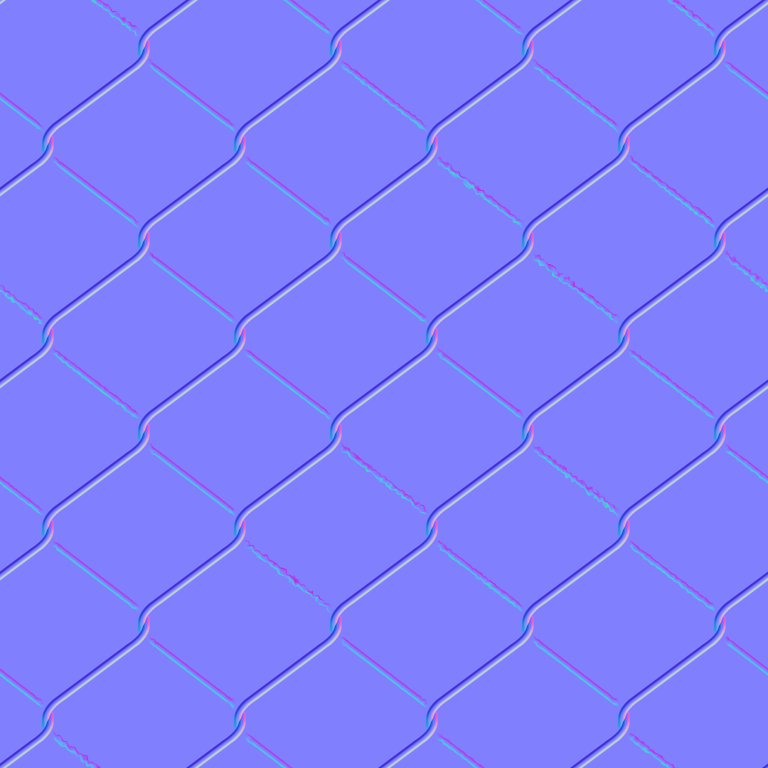
A three.js fragment shader for this texture map:

```glsl
varying vec2 vUv;

const float REPEATS = 4.0;          // mesh cells across and up
const float FRONT_RADIUS = 0.0225;  // lengths below are in cells
const float FRONT_RISE = 1.34;      // run over rise of the straight part
const float HOOK_REACH = 0.262;     // sideways reach of the hooked end
const float HOOK_BEND = 0.07;
const float HOOK_END = 0.30;
const float HOOK_TILT = 0.25;
const float FRONT_STEEPNESS = 0.82;
const float BACK_RADIUS = 0.0185;
const float BACK_FALL = 0.766;
const float BACK_END = 0.232;
const float BACK_STEEPNESS = 0.68;
const float GRAIN = 40.0;           // wear grains per cell
const float WEAR_DEPTH = 1.5;

float hash(vec2 p) {
  vec3 q = fract(vec3(p.xyx) * 0.1031);
  q += dot(q, q.yzx + 33.33);
  return fract((q.x + q.y) * q.z);
}

float latticeGradient(vec2 cell, vec2 offset, float period) {
  float angle = 6.2832 * hash(mod(cell, period));
  return dot(vec2(cos(angle), sin(angle)), offset);
}

// Gradient noise that wraps after a whole number of cells
float gradientNoise(vec2 p, float period) {
  vec2 i = floor(p), f = fract(p);
  vec2 u = f * f * f * (f * (f * 6.0 - 15.0) + 10.0);
  vec2 e = vec2(1.0, 0.0);
  float low = mix(latticeGradient(i, f, period),
                  latticeGradient(i + e.xy, f - e.xy, period), u.x);
  float high = mix(latticeGradient(i + e.yx, f - e.yx, period),
                   latticeGradient(i + e.xx, f - e.xx, period), u.x);
  return mix(low, high, u.y);
}

// Sideways slope of a rounded wire, t = -1..1 across it
float wireSlope(float t) {
  return sign(t) * smoothstep(0.0, 0.6, abs(t));
}

float wireCover(float t) {
  return 1.0 - smoothstep(0.65, 1.0, abs(t));
}

// Front wire about its midpoint: xy = normal, z = cover, w = height
vec4 frontWire(vec2 q) {
  float s = abs(q.y);
  float straight = FRONT_RISE * s;
  float h = clamp(0.5 + 0.5 * (HOOK_REACH - straight) / HOOK_BEND, 0.0, 1.0);
  float centre = mix(HOOK_REACH, straight, h) - HOOK_BEND * h * (1.0 - h);
  vec2 across = normalize(vec2(1.0, -FRONT_RISE * h));
  float t = (q.x - sign(q.y) * centre) * across.x / FRONT_RADIUS;
  vec2 normal = across * wireSlope(t) * FRONT_STEEPNESS;
  normal.y += sign(q.y) * HOOK_TILT * smoothstep(0.21, 0.28, s);
  float cover = wireCover(t) * (1.0 - smoothstep(HOOK_END - 0.025, HOOK_END, s));
  float height = 0.06 * sqrt(max(0.0, 1.0 - t * t)) - s;
  return vec4(normal, cover, height);
}

// Back wire about its midpoint, roughened by wear: xy = normal, z = cover
vec3 backWire(vec2 q, vec2 p, float wear) {
  vec2 across = normalize(vec2(BACK_FALL, 1.0));
  float reach = abs(q.x);
  float patches = 0.65 + 0.7 * gradientNoise(p * 6.0, REPEATS * 6.0);
  float rough = max(wear * patches, 0.5 * smoothstep(0.16, 0.22, reach));
  float grain = gradientNoise(p * GRAIN, REPEATS * GRAIN);
  float chips = gradientNoise(p * GRAIN + 17.0, REPEATS * GRAIN);
  float t = dot(q, across) / BACK_RADIUS + WEAR_DEPTH * rough * grain;
  float strength = BACK_STEEPNESS * (t < 0.0 ? 1.05 : 0.9);
  strength *= clamp(1.0 + rough * (1.6 * chips - 0.15), 0.0, 1.3);
  float ends = 1.0 - smoothstep(BACK_END - 0.03, BACK_END, reach);
  return vec3(across * wireSlope(t) * strength, wireCover(t) * ends);
}

void main() {
  vec2 p = vUv * REPEATS;
  vec2 normal = vec2(0.0);

  // Back wires, each with its own amount of wear
  for (int i = 0; i < 2; i++) {
    float shift = 0.5 * float(i);
    vec2 local = p - vec2(0.5 + shift, shift) + 0.5;
    vec2 id = mod(floor(local), REPEATS);
    float wear = smoothstep(0.45, 0.85, hash(id + 7.0 + 31.0 * float(i)));
    vec3 back = backWire(fract(local) - 0.5, p, 0.08 + 0.92 * wear);
    normal = mix(normal, back.xy, back.z);
  }

  // Front wires, interlocked at the knots by height
  vec4 a = frontWire(fract(p) - 0.5);
  vec4 b = frontWire(fract(p + 0.5) - 0.5);
  vec2 bOverA = mix(mix(normal, a.xy, a.z), b.xy, b.z);
  vec2 aOverB = mix(mix(normal, b.xy, b.z), a.xy, a.z);
  normal = mix(aOverB, bOverA, smoothstep(-0.012, 0.012, b.w - a.w));

  // Tangent-space encoding with green pointing down
  float up = sqrt(max(0.0, 1.0 - dot(normal, normal)));
  gl_FragColor = vec4(0.5 + 0.5 * vec3(normal.x, -normal.y, up), 1.0);
}
```
